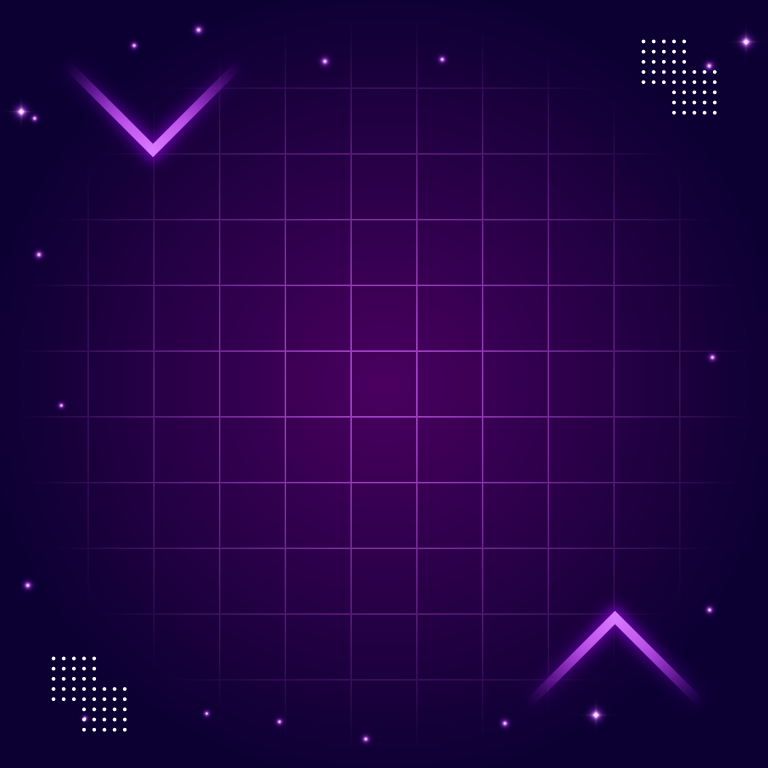
Write a WebGL 1 fragment shader that draws this background.

```glsl
precision highp float;
// Neon backdrop: a violet radial gradient under a fading square grid, framed by
// two glowing chevrons, two stepped dot patches and a border of small stars.
// Everything is built from distances in canvas units, origin at the lower left.

uniform vec2 u_resolution;

// Backdrop and grid
const vec3 CENTER_COLOR = vec3(0.29, 0.0, 0.375);
const vec3 EDGE_COLOR = vec3(0.047, 0.0, 0.198);
const float GRADIENT_RADIUS = 0.52;
const vec3 GRID_COLOR = vec3(0.75, 0.34, 0.90);
const float GRID_STEP = 0.0856;
const float GRID_HALF_WIDTH = 0.0009;
const float GRID_RADIUS = 0.48;

// Chevrons: the second is the first turned half a circle about the center
const vec2 CHEVRON_TIP = vec2(0.1992, 0.804);
const float ARM_LENGTH = 0.166;
const float ARM_HALF_WIDTH = 0.0062;
const float ARM_GLOW = 0.015;
const vec3 ARM_COLOR = vec3(0.64, 0.20, 0.84);
const vec3 TIP_COLOR = vec3(0.86, 0.48, 1.0);
const vec3 GLOW_COLOR = vec3(0.52, 0.0, 0.82);

// Dot patches, given by their upper left dot
const vec2 PATCH_TOP = vec2(0.8379, 0.946);
const vec2 PATCH_BOTTOM = vec2(0.0697, 0.1426);
const float DOT_STEP = 0.01325;
const float DOT_RADIUS = 0.0024;

// Stars
const int STAR_COUNT = 16;
const float STAR_RING = 0.445;
const float STAR_SIZE = 0.0031;
const vec2 SPARKLE_LEFT = vec2(0.0277, 0.8545);
const vec2 SPARKLE_RIGHT = vec2(0.9714, 0.9455);
const vec2 SPARKLE_LOW = vec2(0.776, 0.069);
const float SPARKLE_SIZE = 0.005;
const vec3 STAR_CORE = vec3(1.0, 0.85, 1.0);
const vec3 STAR_GLOW = vec3(0.66, 0.16, 0.92);

// Smooth coverage of a shape with signed distance d
float cover(float d, float pixel) {
  return clamp(0.5 - d / pixel, 0.0, 1.0);
}

float hash(float n) {
  n = fract(n * 0.1031);
  n *= n + 33.33;
  return fract(n * (n + n));
}

float gridLines(vec2 q, float pixel) {
  vec2 d = abs(fract(q / GRID_STEP) - 0.5) * GRID_STEP;
  float line = cover(min(d.x, d.y) - GRID_HALF_WIDTH, pixel);
  return line * clamp(1.0 - length(q) / GRID_RADIUS, 0.0, 1.0);
}

// Chevron opening upward from the origin, fading toward its ends
vec3 addChevron(vec3 color, vec2 q, float pixel) {
  q.x = abs(q.x);
  vec2 arm = vec2(sqrt(0.5));
  float along = clamp(dot(q, arm), 0.0, ARM_LENGTH);
  float fade = 1.0 - along / ARM_LENGTH;
  float reach = length(q - arm * along) / ARM_GLOW;
  color = mix(color, GLOW_COLOR, 0.75 * exp(-reach * reach) * fade);
  float stroke = cover(abs(q.y - q.x) * arm.x - ARM_HALF_WIDTH, pixel);
  vec3 strokeColor = mix(ARM_COLOR, TIP_COLOR, fade * fade);
  return mix(color, strokeColor, stroke * smoothstep(0.0, 0.75, fade));
}

// Two 5 by 5 dot blocks overlapping on the diagonal of an 8 by 8 lattice
float dotPatch(vec2 q, float pixel) {
  vec2 cell = floor(vec2(q.x, -q.y) / DOT_STEP + 0.5);
  float low = min(cell.x, cell.y);
  float high = max(cell.x, cell.y);
  bool upperBlock = low >= 0.0 && high <= 4.0;
  bool lowerBlock = low >= 3.0 && high <= 7.0;
  float d = length(q - vec2(cell.x, -cell.y) * DOT_STEP) - DOT_RADIUS;
  return (upperBlock || lowerBlock) ? cover(d, pixel) : 0.0;
}

// Round star with a halo; rays sets the strength of a four point flare
vec3 addStar(vec3 color, vec2 q, float size, float rays) {
  vec2 a = abs(q) / size;
  float r2 = dot(a, a);
  float flare = exp(-a.x * 0.9 - a.y * 5.0) + exp(-a.y * 0.9 - a.x * 5.0);
  color = mix(color, STAR_GLOW, 0.75 * exp(-r2 * 0.38));
  return mix(color, STAR_CORE, clamp(exp(-r2 * 1.8) + rays * flare, 0.0, 1.0));
}

// Stars on a jittered square ring, crowded toward the top and bottom
vec2 starPlace(float i) {
  float a = 6.28319 * i / float(STAR_COUNT);
  a += 0.08 + 0.38 * sin(a) + 0.24 * sin(2.0 * a) + 0.06 * (hash(i + 3.0) - 0.5);
  vec2 dir = vec2(cos(a), sin(a));
  float ring = STAR_RING + 0.05 * (hash(i + 41.0) - 0.5);
  return 0.5 + dir * ring / max(abs(dir.x), abs(dir.y));
}

void main() {
  float pixel = 1.0 / min(u_resolution.x, u_resolution.y);
  vec2 q = (gl_FragCoord.xy - 0.5 * u_resolution) * pixel;
  vec2 p = q + 0.5;

  vec3 color = mix(CENTER_COLOR, EDGE_COLOR, min(length(q) / GRADIENT_RADIUS, 1.0));
  color = mix(color, GRID_COLOR, gridLines(q, pixel));
  color = addChevron(color, p - CHEVRON_TIP, pixel);
  color = addChevron(color, 1.0 - p - CHEVRON_TIP, pixel);

  for (int i = 0; i < STAR_COUNT; i++) {
    float size = STAR_SIZE * mix(0.75, 1.2, hash(float(i) + 87.0));
    color = addStar(color, p - starPlace(float(i)), size, 0.0);
  }
  color = addStar(color, p - SPARKLE_LEFT, SPARKLE_SIZE, 0.7);
  color = addStar(color, p - SPARKLE_RIGHT, SPARKLE_SIZE, 0.7);
  color = addStar(color, p - SPARKLE_LOW, SPARKLE_SIZE, 0.7);

  float dots = max(dotPatch(p - PATCH_TOP, pixel), dotPatch(p - PATCH_BOTTOM, pixel));
  gl_FragColor = vec4(mix(color, vec3(1.0), dots), 1.0);
}
```
